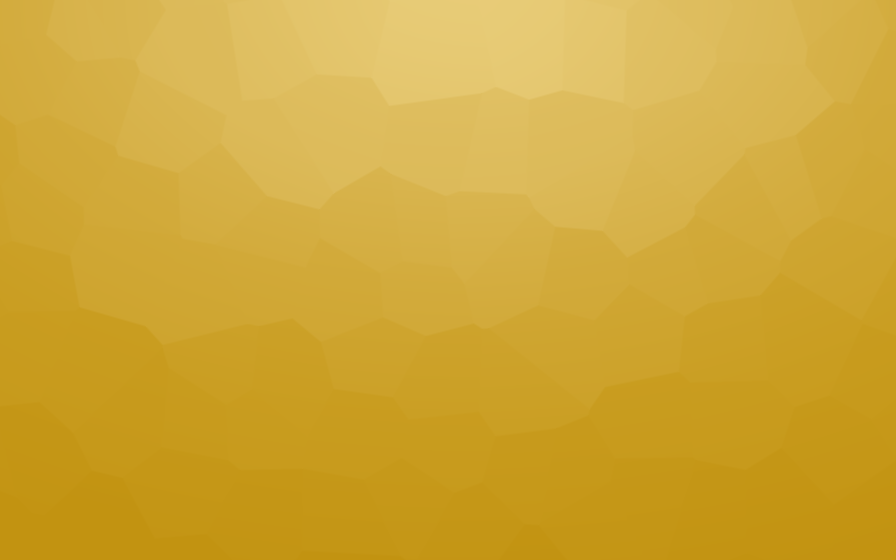
Give the GLSL for this background, as a WebGL 1 fragment shader.

```glsl
precision highp float;
// Golden faceted backdrop: an elliptical glow hangs from the top centre and
// fades to deep amber. Cellular noise splits it into facets, each one partly
// flattened towards the glow at its own site, so its borders catch the light.

uniform vec2 u_resolution;

const float CELLS_PER_HEIGHT = 7.2;
const float SITE_JITTER = 0.9;
const float FLATNESS = 0.55;       // 0 = smooth gradient, 1 = flat facets
const float FACET_VARIATION = 0.035;

vec2 hash2(vec2 cell) {
  vec2 q = vec2(dot(cell, vec2(127.1, 311.7)), dot(cell, vec2(269.5, 183.3)));
  return fract(sin(q) * 43758.5);
}

// Distance from the glow centre, wider than it is tall
float glowDistance(vec2 p, vec2 centre) {
  return length((p - centre) * vec2(0.62, 1.0));
}

// Pale gold at the glow, deep amber far away
vec3 goldRamp(float d) {
  vec3 pale  = vec3(0.910, 0.800, 0.470);
  vec3 straw = vec3(0.863, 0.730, 0.350);
  vec3 gold  = vec3(0.825, 0.670, 0.235);
  vec3 ochre = vec3(0.788, 0.615, 0.125);
  vec3 amber = vec3(0.760, 0.575, 0.065);
  vec3 c = mix(pale, straw, smoothstep(0.02, 0.33, d));
  c = mix(c, gold, clamp((d - 0.33) / 0.17, 0.0, 1.0));
  c = mix(c, ochre, clamp((d - 0.50) / 0.25, 0.0, 1.0));
  return mix(c, amber, clamp((d - 0.75) / 0.30, 0.0, 1.0));
}

// Two nearest cell sites, packed as (nearest.xy, second.xy)
vec4 nearestSites(vec2 p) {
  vec2 base = floor(p);
  vec4 sites = vec4(0.0);
  float first = 100.0;
  float second = 100.0;
  for (int j = -2; j <= 2; j++) {
    for (int i = -2; i <= 2; i++) {
      vec2 cell = base + vec2(float(i), float(j));
      vec2 site = cell + 0.5 + SITE_JITTER * (hash2(cell) - 0.5);
      float d = dot(site - p, site - p);
      if (d < first) {
        second = first;
        first = d;
        sites = vec4(site, sites.xy);
      } else if (d < second) {
        second = d;
        sites.zw = site;
      }
    }
  }
  return sites;
}

// Colour of the facet around a site, seen at point p
vec3 facetColor(vec2 p, vec2 site, vec2 centre) {
  vec2 lit = mix(p, site / CELLS_PER_HEIGHT, FLATNESS);
  float shift = FACET_VARIATION * (hash2(floor(site) + 17.0).x - 0.5);
  return goldRamp(max(glowDistance(lit, centre) + shift, 0.0));
}

void main() {
  vec2 p = gl_FragCoord.xy / u_resolution.y;
  vec2 centre = vec2(0.515 * u_resolution.x / u_resolution.y, 1.0);

  vec2 q = p * CELLS_PER_HEIGHT;
  vec4 sites = nearestSites(q);

  // Blend the two facets over about one pixel at their shared border
  vec2 across = normalize(sites.zw - sites.xy);
  float border = dot(0.5 * (sites.xy + sites.zw) - q, across);
  float pixel = CELLS_PER_HEIGHT / u_resolution.y;
  float own = 0.5 + 0.5 * clamp(border / pixel, 0.0, 1.0);

  vec3 color = mix(facetColor(p, sites.zw, centre),
                   facetColor(p, sites.xy, centre), own);
  gl_FragColor = vec4(color, 1.0);
}
```
